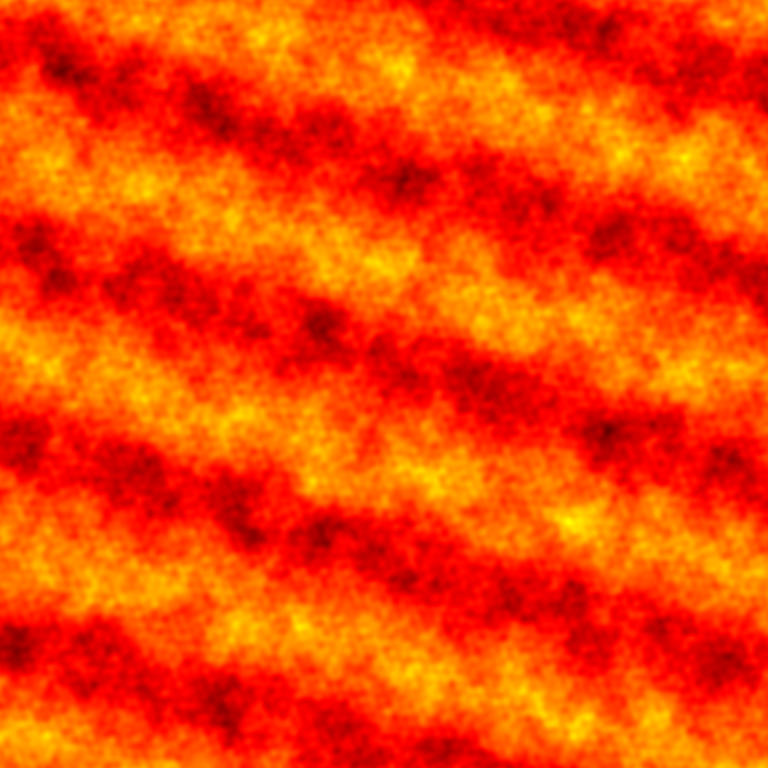
A WebGL 1 fragment shader for this pattern:

```glsl
precision highp float;
// Slanted glowing bands of red, orange and yellow, roughened by fine random grain.

#define BAND_PERIOD 0.255    // vertical distance between bright ridges
#define BAND_SLOPE 0.305     // drop of a ridge across the canvas
#define BAND_OFFSET 0.193    // depth of the first ridge at the left edge
#define HEAT_MEAN 0.22
#define HEAT_SWING 0.345
#define GRAIN_STRENGTH 0.12  // standard deviation of the grain
#define GRAIN_WAVES 64
#define GRAIN_COARSE 6.0     // lowest frequency, cycles per canvas
#define GRAIN_RANGE 14.0     // highest frequency over lowest
#define GRAIN_FALLOFF 0.42   // amplitude loss with frequency

uniform vec2 u_resolution;

const float TAU = 6.28319;
const float GOLDEN_ANGLE = 2.39996;

float hash(float n) {
  return fract(sin(n * 12.9898 + 4.137) * 43758.5);
}

// Layered sines with scattered directions and phases, scaled to unit variance.
float grain(vec2 p) {
  float sum = 0.0;
  float energy = 0.0;
  for (int i = 0; i < GRAIN_WAVES; i++) {
    float n = float(i);
    float scale = pow(GRAIN_RANGE, (n + hash(n)) / float(GRAIN_WAVES));
    float angle = n * GOLDEN_ANGLE + 0.6 * hash(n + 91.0);
    float amplitude = pow(scale, -GRAIN_FALLOFF);
    vec2 direction = vec2(cos(angle), sin(angle));
    float cycles = dot(p, direction) * GRAIN_COARSE * scale + hash(n + 37.0);
    sum += amplitude * sin(TAU * cycles);
    energy += 0.5 * amplitude * amplitude;
  }
  return sum / sqrt(energy);
}

// Smooth periodic bands, falling from left to right.
float bands(vec2 p) {
  float depth = 1.0 - p.y - BAND_SLOPE * p.x - BAND_OFFSET;
  return cos(TAU * depth / BAND_PERIOD);
}

// Dark red below zero, pure red at zero, yellow at one.
vec3 heatColor(float heat) {
  return vec3(clamp(1.0 + heat, 0.0, 1.0), clamp(heat, 0.0, 1.0), 0.0);
}

void main() {
  vec2 p = gl_FragCoord.xy / u_resolution;
  float heat = HEAT_MEAN + HEAT_SWING * bands(p) + GRAIN_STRENGTH * grain(p);
  gl_FragColor = vec4(heatColor(heat), 1.0);
}
```
